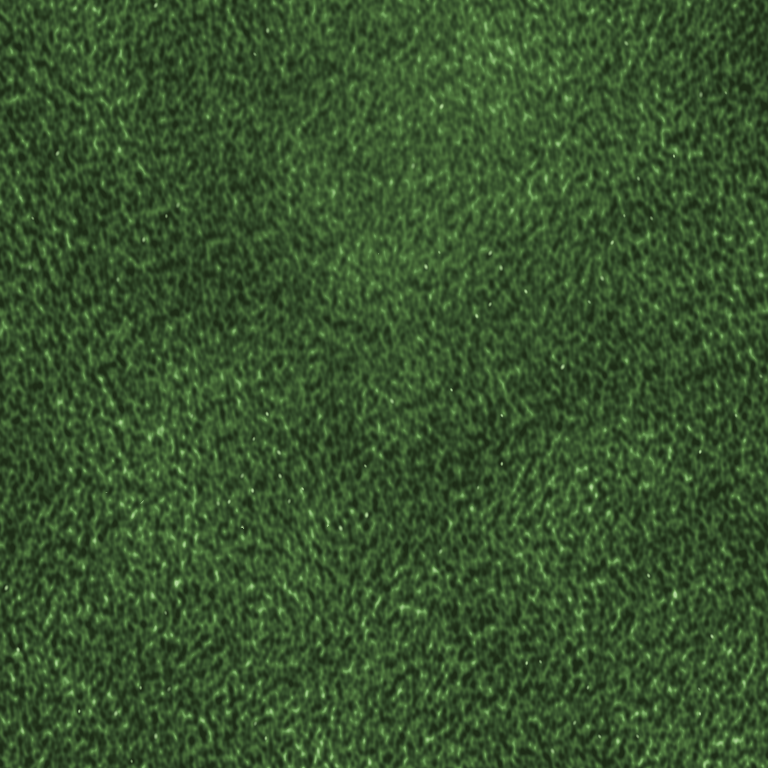
Reproduce this texture procedurally as a three.js fragment shader.

```glsl
// Dense short green turf: fine leaning grains, soft tonal patches and sparse pale glints.
varying vec2 vUv;

const vec3 SHADE = vec3(0.14, 0.21, 0.11);
const vec3 DEEP = vec3(0.18, 0.27, 0.15);
const vec3 TURF = vec3(0.22, 0.33, 0.18);
const vec3 FRESH = vec3(0.27, 0.40, 0.21);
const vec3 LIGHT = vec3(0.32, 0.48, 0.25);
const vec3 TIP = vec3(0.45, 0.64, 0.36);
const vec3 GLINT = vec3(0.70, 0.84, 0.60);

float hash(vec2 p) {
  return fract(sin(dot(p, vec2(127.1, 311.7))) * 43758.5453);
}

// Slope of a randomly directed unit gradient at one lattice corner
float cornerSlope(vec2 cell, vec2 offset) {
  float angle = 6.28318 * hash(cell);
  return dot(vec2(cos(angle), sin(angle)), offset);
}

// Gradient noise scaled to roughly unit deviation
float noise(vec2 p) {
  vec2 cell = floor(p);
  vec2 f = fract(p);
  vec2 w = f * f * (3.0 - 2.0 * f);
  vec2 e = vec2(1.0, 0.0);
  float low = mix(cornerSlope(cell, f), cornerSlope(cell + e.xy, f - e.xy), w.x);
  float high = mix(cornerSlope(cell + e.yx, f - e.yx), cornerSlope(cell + e.xx, f - e.xx), w.x);
  return mix(low, high, w.y) / 0.21;
}

// Turn the axes so that upright features lean to the left
vec2 leaning(vec2 p, float angle) {
  float c = cos(angle);
  float s = sin(angle);
  return vec2(c * p.x + s * p.y, c * p.y - s * p.x);
}

// Elongated grains at a given lean and density
float grains(vec2 p, float lean, vec2 density, float seed) {
  return noise(leaning(p, lean) * density + seed);
}

// Broad tonal drift from three soft octaves
float patches(vec2 p) {
  float sum = 0.0;
  float weight = 0.7;
  float frequency = 3.0;
  for (int i = 0; i < 3; i++) {
    sum += weight * noise(leaning(p, 0.6) * frequency + 17.3 * float(i + 1));
    weight *= 0.8;
    frequency *= 2.6;
  }
  return sum;
}

// Rare bright blade tips, one candidate in each cell
float glints(vec2 p, float density, float chance) {
  vec2 q = p * density;
  vec2 cell = floor(q);
  vec2 centre = 0.35 + 0.3 * vec2(hash(cell + 3.7), hash(cell + 8.1));
  vec2 d = leaning(fract(q) - centre, mix(-0.5, 0.7, hash(cell + 5.3)));
  float size = mix(0.17, 0.29, hash(cell + 1.9));
  float spot = 1.0 - smoothstep(0.1, 1.0, length(d * vec2(1.25, 0.85)) / size);
  return spot * step(hash(cell + 12.6), chance) * mix(0.5, 1.0, hash(cell + 6.4));
}

// Position of a tone between two stops
float stop(float tone, float from, float to) {
  return clamp((tone - from) / (to - from), 0.0, 1.0);
}

vec3 turfColour(float tone) {
  vec3 colour = mix(SHADE * 0.8, SHADE, stop(tone, -2.3, -1.48));
  colour = mix(colour, DEEP, stop(tone, -1.48, -0.58));
  colour = mix(colour, TURF, stop(tone, -0.58, 0.19));
  colour = mix(colour, FRESH, stop(tone, 0.19, 0.95));
  colour = mix(colour, LIGHT, stop(tone, 0.95, 1.75));
  colour = mix(colour, TIP, stop(tone, 1.75, 2.5));
  return mix(colour, GLINT, stop(tone, 2.5, 3.8));
}

void main() {
  // Blend two blade directions from place to place
  float blend = smoothstep(-1.3, 0.8, noise(vUv * 5.0 + 41.0));
  float rightward = grains(vUv, -0.38, vec2(118.0, 68.0), 11.0);
  float leftward = grains(vUv, 0.42, vec2(118.0, 68.0), 53.0);
  float coarse = mix(rightward, leftward, blend) / length(vec2(blend, 1.0 - blend));
  float fine = grains(vUv, 0.12, vec2(185.0, 120.0), 29.0);
  float grain = 0.84 * coarse + 0.54 * fine;

  // A paler, calmer area high up; stronger contrast low down
  vec2 toPale = (vUv - vec2(0.56, 0.8)) / vec2(0.3, 0.4);
  float pale = exp(-dot(toPale, toPale));
  float contrast = mix(1.0, 0.72, pale) + 0.1 * (0.5 - vUv.y);
  float tone = contrast * grain + 0.28 * patches(vUv) + 0.55 * pale - 0.16;

  // Glints gather in loose clusters
  float cluster = smoothstep(-0.3, 1.8, noise(vUv * 7.0 + 71.0));
  float chance = mix(0.004, 0.05, cluster) * mix(1.3, 0.4, vUv.y);
  vec3 colour = mix(turfColour(tone), GLINT, glints(vUv, 62.0, chance));

  gl_FragColor = vec4(colour, 1.0);
}
```
